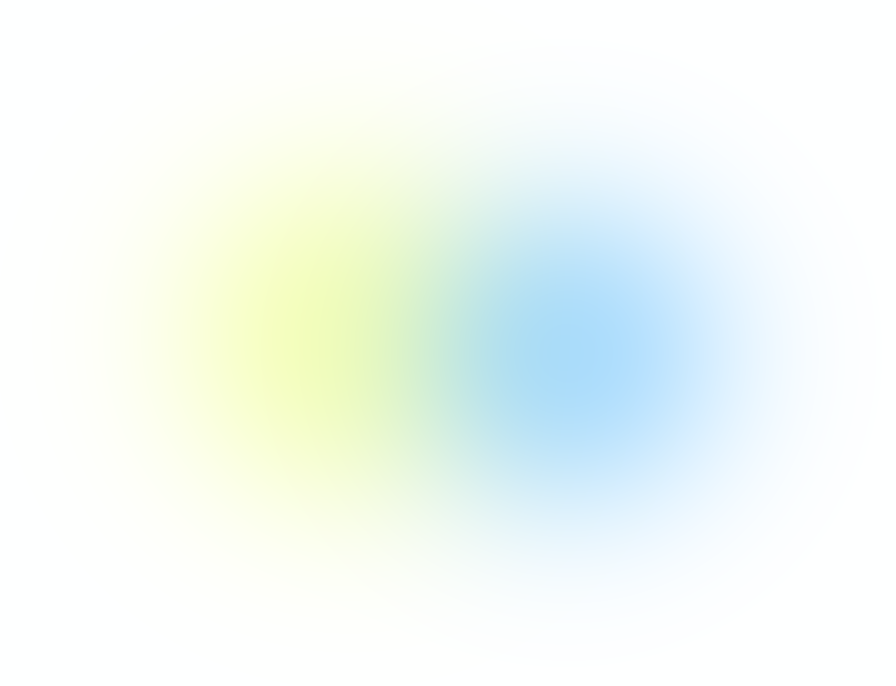
A Shadertoy shader for this background:

```glsl
// Two soft, overlapping glows on white: a lime one on the left, a sky blue one on the right.
// Each is a radial falloff a little steeper than a Gaussian, used as the opacity of a
// flat colour; the blue glow is laid over the lime one so they blend to green between.

// Opacity of a blurred disc, 1 at its centre and fading to 0 well past the radius.
float glow(vec2 p, vec2 centre, float radius) {
    return exp(-pow(length(p - centre) / radius, 2.3));
}

void mainImage(out vec4 fragColor, in vec2 fragCoord) {
    // Canvas centre is the origin, canvas height is one unit.
    vec2 p = (fragCoord - 0.5 * iResolution.xy) / iResolution.y;

    vec3 lime = vec3(0.93, 1.0, 0.43);
    vec3 sky = vec3(0.45, 0.77, 1.0);

    // Lime below, sky above.
    vec3 color = vec3(0.998, 1.0, 1.0);
    color = mix(color, lime, 0.50 * glow(p, vec2(-0.143, 0.012), 0.257));
    color = mix(color, sky, 0.60 * glow(p, vec2(0.176, -0.015), 0.239));

    fragColor = vec4(color, 1.0);
}
```
